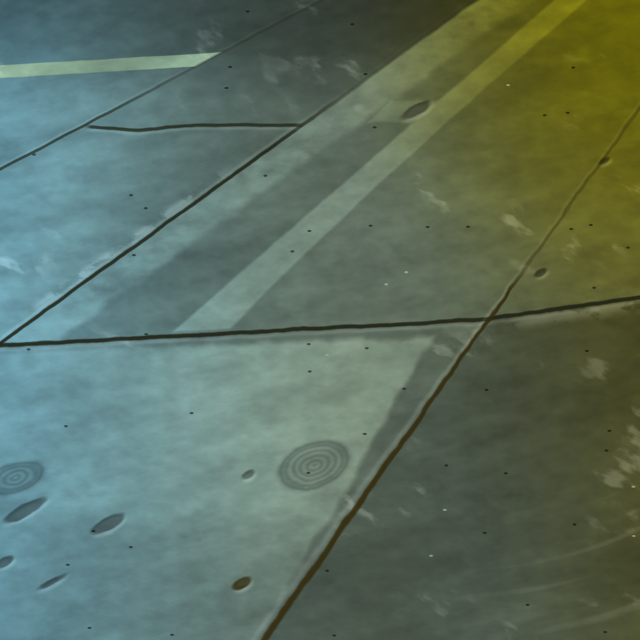
A WebGL 2 fragment shader for this texture:

```glsl
#version 300 es
precision highp float;
uniform vec2 u_resolution;
out vec4 fragColor;

const vec3 BLUE = vec3(.40, .59, .65);
const vec3 SAGE = vec3(.40, .46, .40);
const vec3 OLIVE = vec3(.37, .37, .18);
const vec3 GOLD = vec3(.43, .41, .03);
const vec3 PAINT = vec3(.55, .67, .57);
const vec3 GROOVE = vec3(.12, .13, .08);
const vec3 RUST = vec3(.20, .17, .06);
const float GRAIN = .20;
const float STAIN = .25;
// Centre and radii of each pit
const vec4 PITS[9] = vec4[](
  vec4(.039, .203, .038, .009), vec4(.167, .181, .029, .011),
  vec4(.007, .122, .015, .007), vec4(.081, .091, .023, .005),
  vec4(.378, .088, .016, .008), vec4(.387, .258, .011, .006),
  vec4(.650, .828, .026, .009), vec4(.845, .574, .010, .005),
  vec4(.945, .749, .009, .004));

float hash(vec2 p) {
  p = fract(p * vec2(.1031, .1137));
  p += dot(p, p.yx + 33.33);
  return fract((p.x + p.y) * p.x * 17.3);
}

float noise(vec2 p) {
  vec2 i = floor(p), f = fract(p);
  f = f * f * (3. - 2. * f);
  return mix(mix(hash(i), hash(i + vec2(1, 0)), f.x),
             mix(hash(i + vec2(0, 1)), hash(i + 1.), f.x), f.y);
}

float fbm(vec2 p) {
  float sum = 0., amp = .5;
  for (int i = 0; i < 5; i++) {
    sum += amp * noise(p);
    p = mat2(.8, -.6, .6, .8) * p * 2.03 + 17.1;
    amp *= .5;
  }
  return sum;
}

mat2 rotate(float a) { return mat2(cos(a), -sin(a), sin(a), cos(a)); }

// Coverage where d is positive
float side(float d, float soft) { return smoothstep(-soft, soft, d); }

float bump(float d, float width) { return exp(-d * d / (width * width)); }

// Dark crack with a lit lip
vec3 groove(vec3 col, float d, float width, vec3 dark, float strength) {
  float px = 1. / min(u_resolution.x, u_resolution.y);
  col += .09 * strength * bump(d + width * 2.2, width);
  return mix(col, dark, strength * (1. - smoothstep(width * .4, width + px, abs(d))));
}

float ellipse(vec2 p, vec2 r, float angle) {
  return (length(rotate(angle) * p / r) - 1.) * min(r.x, r.y);
}

void main() {
  vec2 p = gl_FragCoord.xy / u_resolution;
  float depth = 1. - p.y;
  float broad = fbm(p * vec2(5, 9) + 3.);
  float fine = fbm(p * vec2(45, 75));
  float streak = fbm(rotate(.25) * p * vec2(7, 34) + 9.);
  float wobble = (fbm(p * 32.) - .5) * .007;

  // Distances to the slab joints
  float midJoint = p.y - .46 - .054 * p.x - .09 * max(p.x - .762, 0.) + wobble * .6;
  float leftJoint = (p.x - 1.39 * p.y + .645) * .584 + wobble * .5;
  float rightJoint = (p.x - .413 - .69 * p.y - .02 * p.y * p.y) * .82 + wobble;
  float farJoint = (p.x - 1.9 * (p.y - .735)) * .466 + wobble * .4;
  float upper = side(midJoint, .002);
  float leftSide = side(-leftJoint, .003);
  float rightSide = side(rightJoint, .003);

  // Coloured light
  vec3 col = mix(BLUE, SAGE, smoothstep(-.1, .6, p.x));
  col = mix(col, OLIVE, smoothstep(.58, 1.05, p.x + .25 * (p.y - .5)));
  col = mix(col, GOLD, .9 * smoothstep(.55, 0., length(p - vec2(1.03, .97))));

  // Slab tones and worn lower area
  float leftTone = mix(1.02, .79, smoothstep(.1, .45, p.x));
  leftTone *= mix(1., .68, smoothstep(.83, 1., p.y + broad * .06));
  float upperTone = mix(mix(.93, .96, rightSide), leftTone, leftSide);
  float edge = min((.404 + .575 * p.y - p.x) * .87, .447 + .038 * p.x - p.y);
  float worn = side(edge + wobble * 1.8 + (broad - .5) * .016, .007);
  float wornTone = mix(1.02, 1.18, smoothstep(0., .6, p.x)) * mix(.87, 1., smoothstep(0., .3, p.y));
  float lowerTone = mix(mix(.83, wornTone, worn), .73, rightSide);
  col *= mix(lowerTone, upperTone, upper);

  // Faded band and long stripe
  float lane = upper * (1. - leftSide);
  float band = lane * side(.833 - 1.4 * depth - p.x + wobble * 3., .012);
  col *= 1. + band * .15 * smoothstep(.2, .75, broad + fine * .4);
  float left = p.x - .866 + 1.15 * depth;
  float right = .918 - 1.19 * depth + .2 * depth * depth - p.x;
  float stripe = side(min(left, right) * .65 + wobble * .5, .003) * side(midJoint - .007, .003);
  col *= 1. + stripe * (.27 + .12 * (broad - .5));
  col *= 1. - .07 * lane * (1. - band) * side(-left, .006);

  // Short painted bar and repair plate
  float bar = min(.898 + .058 * p.x - p.y, p.y - .878 - .059 * p.x);
  bar = min(bar, (.345 - p.x - (.918 - p.y) * 1.8) * .5);
  col = mix(col, PAINT * mix(.94, 1.04, broad), .9 * side(bar + wobble * .2, .0015));
  vec2 plate = abs(vec2(p.x - .632 - (p.y - .825) * 1.1, p.y - .825)) - vec2(.04, .017);
  col *= 1. + .17 * side(wobble - max(plate.x, plate.y), .003) * (1. - stripe);

  // Stains, scuffs and sweeping arcs
  col *= 1. + STAIN * (broad + streak - .96) + GRAIN * (fine - .48);
  float scuff = smoothstep(.59, .78, fbm(rotate(-.5) * p * vec2(18, 40)));
  col += .13 * scuff * smoothstep(.45, .65, broad) * (1. - worn * (1. - upper));
  float arc = noise(vec2(length(p - vec2(.72, .75)) * 75., p.x * 5.));
  col += .07 * smoothstep(.62, .95, arc) * smoothstep(.65, 1., p.x) * smoothstep(.4, .05, p.y);

  // Joints and chipped edges
  float chip = bump(leftJoint + .012, .006) * smoothstep(.5, .54, p.y) * smoothstep(.75, .7, p.y);
  chip += bump(midJoint + .012, .009) * smoothstep(.78, .83, p.x);
  col += .12 * chip * smoothstep(.3, .55, fine);
  col = groove(col, leftJoint, .0026, GROOVE, .85 * upper * mix(1., .15, smoothstep(.76, .88, p.y)));
  col = groove(col, farJoint, .0018, GROOVE, .65 * leftSide * mix(1., .35, smoothstep(.8, .9, p.y)));
  float shortJoint = p.y - .803 - .004 * p.x + .007 * bump(p.x - .21, .06) + wobble * .5;
  float span = smoothstep(.13, .145, p.x) * smoothstep(.478, .46, p.x);
  col = groove(col, shortJoint, .0024, GROOVE, .75 * span);
  col = groove(col, midJoint, .0033, GROOVE, .88);
  float width = mix(.0055, .0023, smoothstep(.1, .6, p.y));
  col = groove(col, rightJoint, width, RUST, mix(.9, .36, smoothstep(.54, .58, p.y)));

  // Circular wear marks
  for (int i = 0; i < 2; i++) {
    vec2 centre = i == 0 ? vec2(.492, .273) : vec2(.024, .254);
    vec2 radii = i == 0 ? vec2(.055, .034) : vec2(.044, .021);
    float d = ellipse(p - centre, radii, .35) + wobble;
    col *= 1. - .19 * side(-d, .003) * (.8 + .3 * sin(d * 900.));
    col *= 1. - .18 * bump(d, .0035);
  }

  // Pits with lit rims
  for (int i = 0; i < 9; i++) {
    vec2 q = p - PITS[i].xy;
    float d = ellipse(q, PITS[i].zw, .5) + wobble * .8;
    col += .1 * side(-ellipse(q + vec2(-.003, .004), PITS[i].zw, .5), .003);
    col = mix(col, i == 4 ? RUST : col * .48, side(-d, .002) * (.6 + .4 * fine));
  }

  // Scattered specks
  vec2 cell = floor(p * 32.);
  vec2 offset = vec2(hash(cell + 5.), hash(cell + 13.)) - .5;
  float seed = hash(cell + 71.);
  float speck = smoothstep(.1, .03, length((fract(p * 32.) - .5 - offset * .6) * vec2(.7, 1.2)));
  col *= 1. - .5 * speck * step(.94, seed);
  col += .25 * speck * step(seed, .018) * smoothstep(.4, .7, p.x);

  fragColor = vec4(clamp(col, 0., 1.), 1.);
}
```
